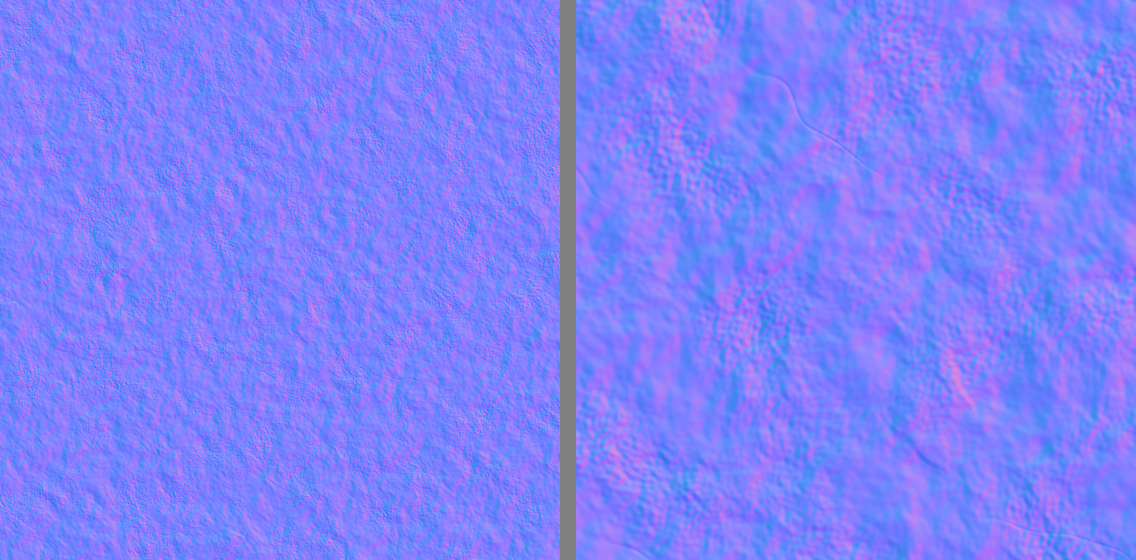
Left: the whole. Right: its middle third, enlarged.
A Shadertoy shader for this texture map:

```glsl
const int   OCTAVES     = 6;
const float BASE_FREQ   = 8.0;               // cells across the canvas
const float NOISE_SLOPE = 0.58;              // rms slope of one noise cell
const float SLOPES[6]   = float[6](0.018, 0.045, 0.085, 0.105, 0.090, 0.120);
const float TILT        = 0.6;               // sideways lean of the coarsest streaks
const float TILT_DECAY  = -0.78;             // finer octaves lean less, in turn
const vec2  STRETCH     = vec2(0.65, 1.0);   // upward scale, coarse to fine
const float WARP        = 0.008;
const float CHIP_FREQ   = 15.0;
const float CHIP_DEPTH  = 0.0014;
const float CHIP_EDGE   = 0.06;
const float CRACK_DEPTH = 0.0006;
const float CRACK_WIDTH = 0.008;
const float SAMPLE_STEP = 0.0008;
const vec2  RELIEF      = vec2(1.1, 0.38);   // strength across and up
const vec2  LEAN        = vec2(-0.012, 0.012);
const float CROSS_SLOPE = 0.06;              // lowers green where red rises

// Integer hash giving a random vector in [-1, 1]
vec2 hashVector(ivec2 cell) {
    uvec2 v = uvec2(cell) * 1664525u + 1013904223u;
    v.x += v.y * 1664525u;
    v.y += v.x * 1664525u;
    v ^= v >> 16u;
    v.x += v.y * 1664525u;
    v.y += v.x * 1664525u;
    v ^= v >> 16u;
    return vec2(v & 0xffffu) / 32767.5 - 1.0;
}

float cornerValue(ivec2 cell, ivec2 corner, vec2 f) {
    return dot(hashVector(cell + corner), f - vec2(corner));
}

// Gradient noise with a quintic blend
float noise(vec2 p) {
    vec2 base = floor(p);
    vec2 f = p - base;
    ivec2 cell = ivec2(base);
    vec2 u = f * f * f * (f * (f * 6.0 - 15.0) + 10.0);
    float low  = mix(cornerValue(cell, ivec2(0, 0), f), cornerValue(cell, ivec2(1, 0), f), u.x);
    float high = mix(cornerValue(cell, ivec2(0, 1), f), cornerValue(cell, ivec2(1, 1), f), u.x);
    return mix(low, high, u.y);
}

// Rough ground: octaves lean left and right in turn, finest grain in patches
float roughness(vec2 p) {
    float grainPatch = smoothstep(-0.25, 0.4, noise(p * 14.0 + 71.0));
    float sum = 0.0;
    float freq = BASE_FREQ;
    float tilt = TILT;
    for (int i = 0; i < OCTAVES; i++) {
        float weight = i == OCTAVES - 1 ? 0.3 + 1.6 * grainPatch : 1.0;
        float stretch = mix(STRETCH.x, STRETCH.y, float(i) / float(OCTAVES - 1));
        vec2 q = vec2(p.x + tilt * p.y, p.y * stretch);
        sum += weight * SLOPES[i] / (NOISE_SLOPE * freq) * noise(q * freq + float(i) * 17.3);
        tilt *= TILT_DECAY;
        freq *= 2.0;
    }
    return sum;
}

// Flaked steps with sharp, broken edges
float chips(vec2 p) {
    float n = noise(p * CHIP_FREQ + 31.0) + 0.3 * noise(p * CHIP_FREQ * 3.0 + 43.0);
    float presence = smoothstep(0.0, 0.35, noise(p * 12.0 + 57.0));
    return CHIP_DEPTH * presence * smoothstep(-CHIP_EDGE, CHIP_EDGE, n);
}

// Hairline grooves wandering down to the right
float cracks(vec2 p) {
    vec2 q = vec2(p.x * 2.5, (p.y + 0.4 * p.x) * 6.0);
    float n = (noise(q + 83.0) + 0.12 * noise(p * 28.0 + 91.0)) / CRACK_WIDTH;
    float presence = smoothstep(0.0, 0.3, noise(p * 7.0 + 97.0));
    return -CRACK_DEPTH * presence * exp(-n * n);
}

float height(vec2 p) {
    vec2 warped = p + WARP * vec2(noise(p * 14.0 + 5.0), noise(p * 14.0 + 23.0));
    return roughness(warped) + chips(warped) + cracks(p);
}

void mainImage(out vec4 fragColor, in vec2 fragCoord) {
    vec2 p = fragCoord / iResolution.y;

    // Surface slope by central differences
    vec2 d = vec2(SAMPLE_STEP, 0.0);
    vec2 slope = vec2(height(p + d.xy) - height(p - d.xy),
                      height(p + d.yx) - height(p - d.yx)) / (2.0 * SAMPLE_STEP);

    // Encode the unit normal as colour
    vec2 tangent = LEAN - slope * RELIEF;
    tangent.y -= CROSS_SLOPE * tangent.x;
    fragColor = vec4(0.5 + 0.5 * normalize(vec3(tangent, 1.0)), 1.0);
}
```
